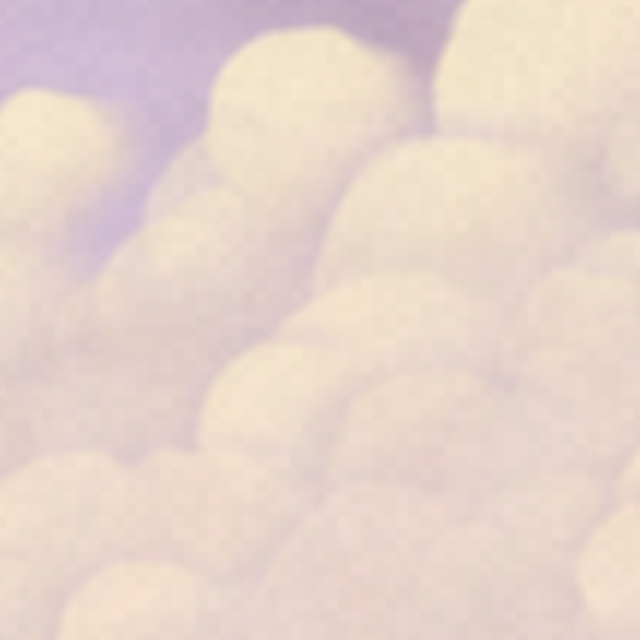
Give the GLSL for this texture, as a three.js fragment shader.

```glsl
// Soft painted cumulus: heaps of cream puffs under a lavender sky.
// Rows of warped discs are composited back to front, each lit from the upper
// left, dissolving into pink haze; sines and square cells add painterly grain.

#define ROWS 6
#define COLS 7
#define PUFF_RADIUS 0.170
#define ROW_STEP 0.132
#define TOP_ROW 0.70
#define EDGE 0.013
#define CREASE 0.36
#define VALLEY 0.20
#define WARP 0.015
#define MOTTLE 0.007
#define PATCH_SCALE 54.0
#define PATCH_GAIN 0.017

varying vec2 vUv;

const vec3 SKY_LILAC = vec3(0.815, 0.738, 0.832);
const vec3 SKY_MAUVE = vec3(0.742, 0.652, 0.738);
const vec3 HAZE = vec3(0.894, 0.812, 0.79);
const vec3 SHADE = vec3(0.89, 0.807, 0.788);
const vec3 FOLD = vec3(0.835, 0.742, 0.787);
const vec3 PEACH = vec3(0.955, 0.88, 0.80);
const vec3 CREAM = vec3(0.96, 0.901, 0.793);
const vec2 LIGHT = vec2(-0.66, 0.75);

vec3 hash3(vec2 p) {
  vec3 a = fract(p.xyx * vec3(0.1031, 0.1030, 0.0973));
  a += dot(a, a.yxz + 33.33);
  return fract((a.xxy + a.yzz) * a.zyx);
}

// Smooth drift made of two octaves of crossed sines, roughly -1..1
vec2 drift(vec2 p) {
  vec2 a = sin(p.yx * vec2(13.0, 11.0) + vec2(0.6, 2.1) + 2.0 * sin(p * 5.0));
  vec2 b = sin(p.yx * vec2(29.0, 33.0) + vec2(4.0, 1.3) + 3.0 * a);
  return 0.75 * a + 0.25 * b;
}

// Square brush patches with narrow blended borders, -0.5..0.5
vec3 patches(vec2 p) {
  vec2 cell = floor(p);
  vec2 f = smoothstep(0.25, 0.75, fract(p));
  vec3 low = mix(hash3(cell), hash3(cell + vec2(1.0, 0.0)), f.x);
  vec3 high = mix(hash3(cell + vec2(0.0, 1.0)), hash3(cell + 1.0), f.x);
  return mix(low, high, f.y) - 0.5;
}

// Heap profile across the canvas: three crests with gaps between
float heap(float x) {
  return cos(6.2832 * (x - 0.48) / 0.44);
}

vec3 skyColour(vec2 p) {
  float streak = sin(p.y * 38.0 + p.x * 7.0 + 1.5 * sin(p.x * 9.0));
  float dusk = smoothstep(0.15, 0.75, p.x + 0.5 * (p.y - 0.85));
  return mix(SKY_LILAC, SKY_MAUVE, clamp(dusk + 0.12 * streak, 0.0, 1.0));
}

// Composite one puff over the colours behind it
vec3 addPuff(vec3 behind, vec2 p, vec2 centre, float radius, float opacity) {
  vec2 q = (p - centre) / radius;
  float d = length(q);
  float facing = dot(q, LIGHT);

  // Crisp lit rim; the far side blurs and dissolves
  float soft = EDGE / radius * mix(5.0, 1.0, smoothstep(-0.3, 0.6, facing));
  float body = 1.0 - smoothstep(1.0 - soft, 1.0 + soft, d);
  body *= smoothstep(-1.05, -0.1, facing) * opacity;

  // Mauve fold just behind the rim
  float fold = 1.0 - smoothstep(0.9, 1.4, d);
  fold *= smoothstep(-0.4, 0.5, facing) * opacity;
  behind = mix(behind, FOLD, CREASE * fold);

  vec3 lit = mix(PEACH, CREAM, smoothstep(0.25, 0.75, p.y));
  vec3 tint = mix(SHADE, lit, smoothstep(-0.8, 0.5, facing));
  return mix(behind, tint, body);
}

void main() {
  vec2 p = vUv + WARP * drift(vUv);

  // Sky above, pink haze below the heaps
  float skyline = 0.51 + 0.05 * heap(p.x) + 0.10 * (p.x - 0.5);
  vec3 colour = mix(HAZE, skyColour(vUv), smoothstep(skyline, skyline + 0.16, p.y));

  // Rows of puffs from back to front, shuffled within each row
  for (int i = 0; i < ROWS; i++) {
    float row = float(i);
    float depth = row / float(ROWS - 1);
    float scatter = mix(0.07, 0.14, step(0.5, row));
    for (int j = 0; j < COLS; j++) {
      float column = mod(float(j) * 3.0, float(COLS));
      vec3 rnd = hash3(vec2(column + 3.0, row * 7.0 + 5.0));
      float x = -0.1 + 0.2 * column + 0.1 * mod(row, 2.0) + 0.12 * (rnd.x - 0.5);
      float crest = heap(x + 0.09 * row) * (1.0 - 0.75 * depth);
      float y = TOP_ROW - ROW_STEP * row + 0.08 * crest;
      y += 0.17 * (x - 0.5) * (1.0 - depth) + scatter * (rnd.y - 0.5);
      float radius = PUFF_RADIUS * (1.0 + 0.22 * crest) * mix(0.4, 1.2, rnd.z);
      float opacity = mix(0.96, mix(0.4, 1.0, rnd.x), step(0.5, row));
      colour = addPuff(colour, p, vec2(x, y), radius, opacity);
    }
  }

  // Broad diagonal valleys of shadow across the lower heaps
  float valley = sin(8.0 * p.x - 6.0 * p.y + 1.5 * sin(5.0 * p.y + 1.0) - 3.4);
  float below = 1.0 - smoothstep(0.55, 0.8, p.y);
  colour = mix(colour, FOLD, VALLEY * below * smoothstep(0.0, 1.0, valley));

  // Warm and cool mottling, then patchy brushwork
  vec2 mottle = drift(vUv * 1.7 + 3.0);
  colour += MOTTLE * (mottle.x + mottle.y * vec3(0.6, -0.2, -0.6));
  vec3 grain = patches(vUv * PATCH_SCALE);
  colour += PATCH_GAIN * (grain.x + 0.6 * grain);
  gl_FragColor = vec4(colour, 1.0);
}
```
